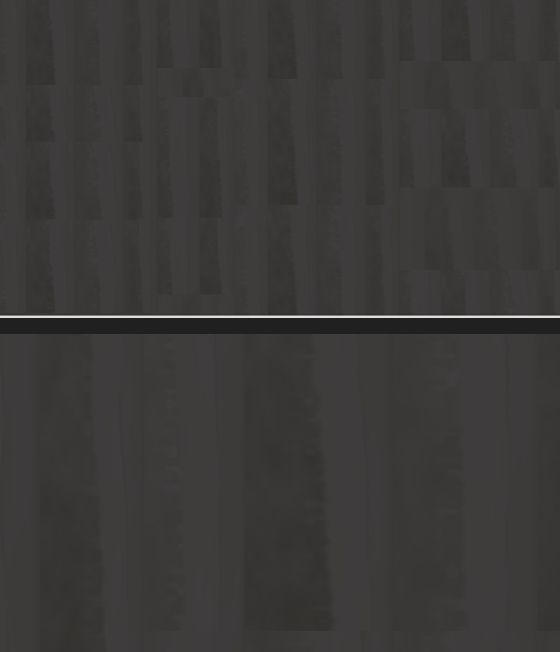
Top, the full canvas; bottom, a detail of the centre.
A WebGL 1 fragment shader for this pattern:

```glsl
precision highp float;
// Dark charcoal timber cladding: wide tiles of tapered planks repeat across,
// and each column is cut into rows of its own heights. Every plank runs from
// a mottled shaded side to a smooth pale side; four samples smooth the edges.
uniform vec2 u_resolution;

const vec3 PALE = vec3(0.251, 0.243, 0.243);
const vec3 SHADE = vec3(0.200, 0.196, 0.186);
const vec3 STRIP = vec3(0.87);
const float TILE_WIDTH = 0.432;
const float STRIP_HEIGHT = 0.0043;

float hash(vec2 p) {
  vec3 q = fract(vec3(p.xyx) * 0.1031);
  q += dot(q, q.yzx + 33.33);
  return fract((q.x + q.y) * q.z);
}

float noise(vec2 p) {
  vec2 cell = floor(p);
  vec2 f = fract(p);
  f = f * f * (3.0 - 2.0 * f);
  float low = mix(hash(cell), hash(cell + vec2(1.0, 0.0)), f.x);
  float high = mix(hash(cell + vec2(0.0, 1.0)), hash(cell + 1.0), f.x);
  return mix(low, high, f.y);
}

float fbm(vec2 p) {
  float sum = 0.0;
  float weight = 0.5;
  for (int i = 0; i < 4; i++) {
    sum += weight * noise(p);
    p = p * 2.03 + 17.0;
    weight *= 0.5;
  }
  return sum;
}

// Left edge of the tile holding x; the last tile overlaps its neighbour.
float tileStart(float x) {
  if (x >= 0.789) return 0.789;
  return 0.047 + TILE_WIDTH * floor((x - 0.047) / TILE_WIDTH);
}

// Heights, measured down from the top, at which a column is cut.
vec4 rowCuts(float x) {
  if (x < 0.281) return vec4(0.152, 0.253, 0.392, 0.559);
  if (x < 0.419) return vec4(0.121, 0.173, 0.388, 0.526);
  if (x < 0.7135) return vec4(0.141, 0.366, 0.563, 0.6);
  return vec4(0.109, 0.195, 0.335, 0.482);
}

// Row as (top, bottom, index).
vec3 findRow(float depth, vec4 cuts) {
  if (depth < cuts.x) return vec3(cuts.x - 0.2, cuts.x, 0.0);
  if (depth < cuts.y) return vec3(cuts.x, cuts.y, 1.0);
  if (depth < cuts.z) return vec3(cuts.y, cuts.z, 2.0);
  if (depth < cuts.w) return vec3(cuts.z, cuts.w, 3.0);
  return vec3(cuts.w, cuts.w + 0.15, 4.0);
}

// 1 for the pale, low-contrast rows between the shaded ones.
float flatRow(float x, float index) {
  bool last = x >= 0.7135;
  bool narrow = x >= 0.281 && x < 0.419;
  if (index == 1.0) return (last || narrow) ? 1.0 : 0.0;
  if (index == 3.0) return last ? 1.0 : 0.0;
  return (index == 4.0 && !last) ? 1.0 : 0.0;
}

// Plank inside one tile as (left, right, shaded share, shading strength).
vec4 findPlank(float u) {
  if (u < 0.0885) return vec4(0.0, 0.0885, 0.50, 0.80);
  if (u < 0.1745) return vec4(0.0885, 0.1745, 0.45, 0.55);
  if (u < 0.234) return vec4(0.1745, 0.234, 0.49, 0.72);
  if (u < 0.310) return vec4(0.234, 0.310, 0.29, 0.68);
  if (u < 0.372) return vec4(0.310, 0.372, 0.55, 0.80);
  return vec4(0.372, TILE_WIDTH, 0.34, 0.42);
}

// Shading of one plank: place runs 0 to 1 across and down, 1 is fully shaded.
float plankShade(vec2 place, vec2 grain, float share, float strength) {
  float seed = share * 40.0;
  float bend = noise(vec2(seed, grain.y * 16.0)) - 0.5;
  float ragged = noise(vec2(seed + 5.0, grain.y * 210.0)) - 0.5;
  float split = share + 0.14 * (place.y - 0.5) + 0.06 * bend + 0.035 * ragged;
  float side = 1.0 - smoothstep(split - 0.035, split + 0.035, place.x);
  float mottle = fbm(grain * vec2(70.0, 42.0) + seed) - 0.47;
  float shade = side * strength * (0.72 + 0.42 * (place.y - 0.4) + 1.0 * mottle);
  // Pale dashes cluster along the ragged boundary.
  float dash = smoothstep(0.62, 0.8, noise(grain * vec2(130.0, 260.0) + seed));
  shade -= 0.26 * dash * side * smoothstep(split - 0.3, split, place.x);
  // A thin dark seam opens a slightly deeper layer within the pale side.
  float seam = mix(split, 1.0, 0.58) + 0.04 * bend;
  float layer = smoothstep(seam - 0.012, seam + 0.012, place.x);
  float line = 1.0 - smoothstep(0.0, 0.022, abs(place.x - seam));
  shade += 0.14 * layer * place.x + 0.16 * line * smoothstep(0.2, 0.6, noise(vec2(seed, grain.y * 30.0)));
  shade += 0.20 * smoothstep(0.94, 1.0, place.x);
  return shade + 0.12 * (1.0 - side) + 0.16 * (fbm(grain * vec2(90.0, 12.0)) - 0.47);
}

vec3 cladding(vec2 p, float height) {
  float depth = height - p.y;
  vec3 row = findRow(depth, rowCuts(p.x));
  float isFlat = flatRow(p.x, row.z);
  // Flat rows have their planks shifted sideways.
  float u = mod(p.x - tileStart(p.x) + isFlat * 0.03, TILE_WIDTH);
  vec4 plank = findPlank(u);
  vec2 place = vec2((u - plank.x) / (plank.y - plank.x), (depth - row.x) / (row.y - row.x));
  float shade = plankShade(place, vec2(u, depth - row.x), plank.z, plank.w);
  shade = mix(shade, shade * 0.6 + 0.12, isFlat);
  vec3 colour = mix(PALE, SHADE, clamp(shade, -0.1, 1.2));
  // Pale strip below, edged by a thin dark line.
  colour *= 1.0 - 0.35 * (1.0 - step(STRIP_HEIGHT + 0.0018, p.y));
  return mix(STRIP, colour, step(STRIP_HEIGHT, p.y));
}

void main() {
  float height = u_resolution.y / u_resolution.x;
  vec3 sum = vec3(0.0);
  for (int i = 0; i < 4; i++) {
    vec2 offset = vec2(mod(float(i), 2.0), floor(float(i) / 2.0)) * 0.5 - 0.25;
    sum += cladding((gl_FragCoord.xy + offset) / u_resolution.x, height);
  }
  gl_FragColor = vec4(sum * 0.25, 1.0);
}
```
